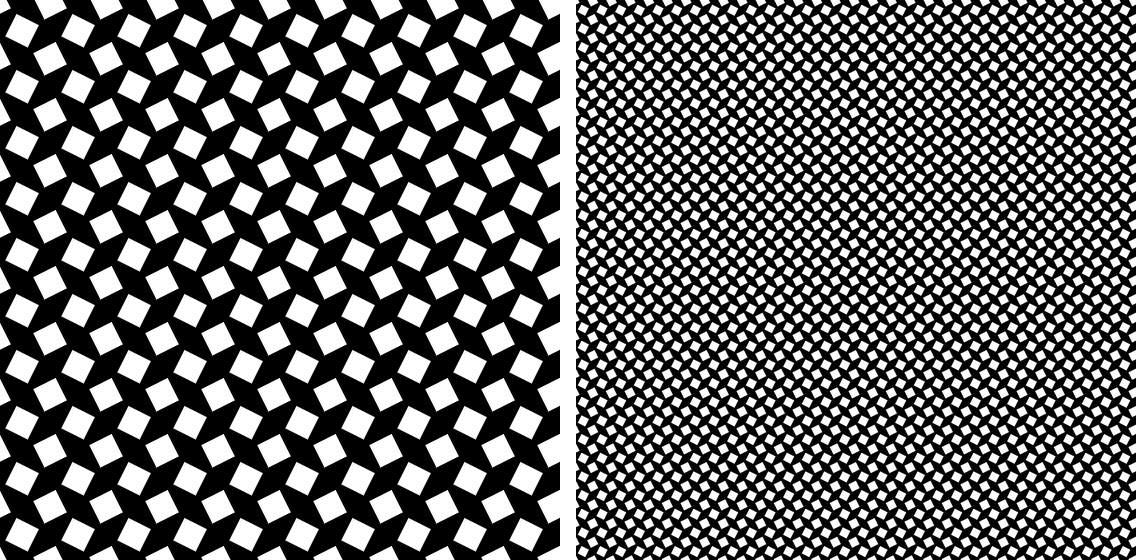
Left, the tile; right, the same tile 3 across and 3 down.
A WebGL 2 fragment shader for this pattern:

```glsl
#version 300 es
precision highp float;
// White tilted squares on black, in a 10 by 10 grid of repeats.
// Each repeat holds two squares, half a cell apart and leaning opposite ways,
// drawn as wrapped box distances so that the canvas tiles without a seam.

#define REPEATS 10.0
#define SIDE 0.4472
#define TILT 0.46365
#define FIRST_CENTRE vec2(0.394, 0.451)
#define SECOND_CENTRE vec2(0.894, 0.951)
#define GROUND_COLOUR vec3(0.0)
#define SQUARE_COLOUR vec3(1.0)

uniform vec2 u_resolution;
out vec4 fragColour;

// Offset to the nearest repeat of a centre, in cell units
vec2 wrappedOffset(vec2 cell, vec2 centre) {
    return fract(cell - centre + 0.5) - 0.5;
}

// Signed distance to a square turned anticlockwise by angle
float squareDistance(vec2 p, float angle) {
    float c = cos(angle), s = sin(angle);
    vec2 local = vec2(c * p.x + s * p.y, c * p.y - s * p.x);
    vec2 d = abs(local) - 0.5 * SIDE;
    return length(max(d, 0.0)) + min(max(d.x, d.y), 0.0);
}

void main() {
    vec2 cell = gl_FragCoord.xy / u_resolution * REPEATS;
    float pixel = REPEATS / min(u_resolution.x, u_resolution.y);

    // The pair of opposite leaning squares
    float first = squareDistance(wrappedOffset(cell, FIRST_CENTRE), -TILT);
    float second = squareDistance(wrappedOffset(cell, SECOND_CENTRE), TILT);

    // Edge smoothed over about one pixel
    float coverage = clamp(0.5 - min(first, second) / pixel, 0.0, 1.0);
    fragColour = vec4(mix(GROUND_COLOUR, SQUARE_COLOUR, coverage), 1.0);
}
```
